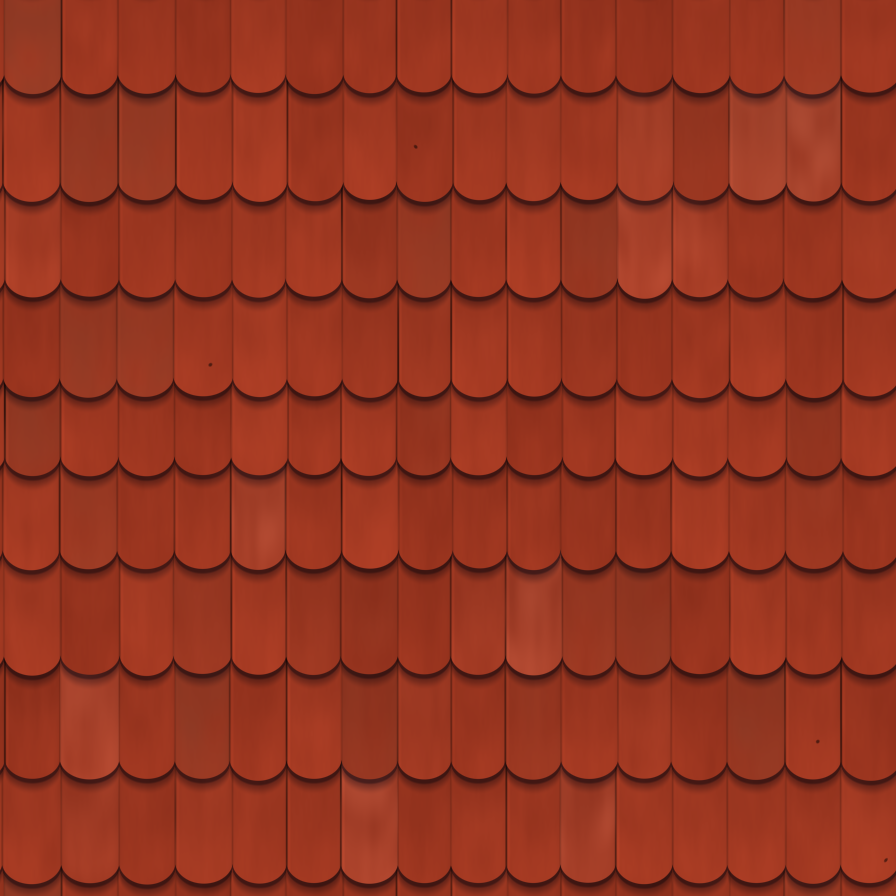
Write a Shadertoy shader that draws this texture.

```glsl
// Terracotta roof of round-ended tiles: 16 aligned columns by 9 uneven courses.
// Courses are painted from the eave upwards, each one shading the course below
// before covering it; hashes and value noise weather every tile differently.

const float TAU = 6.2831853;

float hash(vec2 p) {
    vec3 q = fract(p.xyx * 0.1031);
    q += dot(q, q.yzx + 33.33);
    return fract((q.x + q.y) * q.z);
}

float noise(vec2 p) {
    vec2 i = floor(p), f = fract(p);
    f = f * f * (3.0 - 2.0 * f);
    return mix(mix(hash(i), hash(i + vec2(1, 0)), f.x),
               mix(hash(i + vec2(0, 1)), hash(i + vec2(1, 1)), f.x), f.y);
}

// Height of the lowest point of a course, counted from the top, wrapping
float courseTip(int k) {
    float tips[9] = float[9](0.896, 0.776, 0.668, 0.557, 0.469,
                             0.365, 0.247, 0.130, 0.014);
    return tips[(k + 9) % 9] - floor(float(k) / 9.0);
}

// Position of a joint in column units, slightly off the grid
float joint(float column, float row) {
    return column + 0.06 * (hash(vec2(mod(column, 16.0), row + 40.0)) - 0.5);
}

// Fired clay; x runs 0..1 across the tile, h is the height above its edge
vec3 clay(vec2 id, float x, float h) {
    float seed = hash(id + 3.7);
    vec2 q = vec2(x, h * 16.0) + id * vec2(7.0, 13.0);
    float cloud = noise(q * vec2(2.3, 1.6));
    float streak = noise(q * vec2(7.0, 0.9));
    float grain = noise(q * vec2(22.0, 5.0));

    float tone = 0.2 + 0.6 * seed + 0.36 * (cloud - 0.5)
               + 0.22 * (streak - 0.5) + 0.08 * (grain - 0.5);
    vec3 col = mix(vec3(0.565, 0.188, 0.108), vec3(0.675, 0.242, 0.145), tone);

    // A few tiles are dulled by soot or bleached in soft patches
    float soot = smoothstep(0.75, 1.0, hash(id + 11.3));
    col = mix(col, vec3(0.53, 0.225, 0.145), soot * (0.2 + 0.5 * cloud));
    float bleach = smoothstep(0.86, 1.0, hash(id + 23.9));
    col = mix(col, vec3(0.76, 0.34, 0.24), bleach * (0.15 + 0.35 * cloud + 0.15 * streak));

    // Rare pit in the surface
    vec2 pit = vec2((x - 0.2 - 0.6 * seed) / 16.0, h - 0.02 - 0.05 * hash(id + 5.1));
    float pitted = step(0.975, hash(id + 31.7));
    col *= 1.0 - 0.5 * pitted * (1.0 - smoothstep(0.0008, 0.003, length(pit)));

    // Warmer towards the exposed rounded end
    return col * mix(1.025, 0.965, smoothstep(0.0, 0.1, h));
}

void mainImage(out vec4 fragColor, in vec2 fragCoord) {
    vec2 uv = fragCoord / iResolution.xy;
    float px = 1.0 / iResolution.y;
    float u = uv.x - 0.004;
    float c = 16.0 * (u - 0.004 * sin(TAU * u));
    vec3 col = vec3(0.6, 0.21, 0.12);

    for (int k = 9; k >= -1; k--) {
        float row = float((k + 9) % 9);

        // Tile under this point and the position across it
        float column = floor(c + 0.5);
        if (c < joint(column, row)) column -= 1.0;
        float left = joint(column, row), right = joint(column + 1.0, row);
        float x = (c - left) / (right - left);
        vec2 id = vec2(mod(column, 16.0), row);

        // Nearly half-round lower end, meeting its neighbours in sharp cusps
        float s = 2.0 * x - 1.0;
        float arc = sqrt(1.0 - 0.97 * s * s);
        float depth = 0.025 + 0.003 * (hash(id + 17.1) - 0.5);
        float edge = courseTip(k) + 0.0205 - depth * (arc - 0.17);
        float h = uv.y - edge;
        if (h < -0.03 || h > 0.17) continue;

        // Dark lip, then a short soft shadow on the course below
        float lip = smoothstep(0.0035, 0.0065, -h);
        float shade = smoothstep(0.003, 0.018, -h);
        vec3 shaded = col * mix(vec3(0.42, 0.43, 0.60), vec3(1.0), 0.4 * lip + 0.6 * shade);

        // Fine joints, from nearly closed to open, fading along their length
        vec3 tile = clay(id, x, h);
        float seam = mod(column + step(0.5, x), 16.0);
        float gap = hash(vec2(seam, row + 71.0));
        float fade = noise(vec2(seam * 5.3 + row, uv.y * 22.0));
        float d = min(c - left, right - c);
        float dark = (0.14 + 0.5 * gap * gap * gap) * (0.5 + 0.7 * fade);
        tile *= 1.0 - 0.06 * exp(-d * 18.0);
        tile *= 1.0 + 0.10 * gap * smoothstep(0.015, 0.04, x) * (1.0 - smoothstep(0.04, 0.09, x));
        tile *= 1.0 - dark * (1.0 - smoothstep(0.0, 0.03, d));

        float slope = 32.0 * depth * 0.97 * s / arc;
        float blur = 0.75 * px * sqrt(1.0 + min(slope * slope, 6.0));
        col = mix(shaded, tile, smoothstep(-blur, blur, h));
    }
    fragColor = vec4(col, 1.0);
}
```
